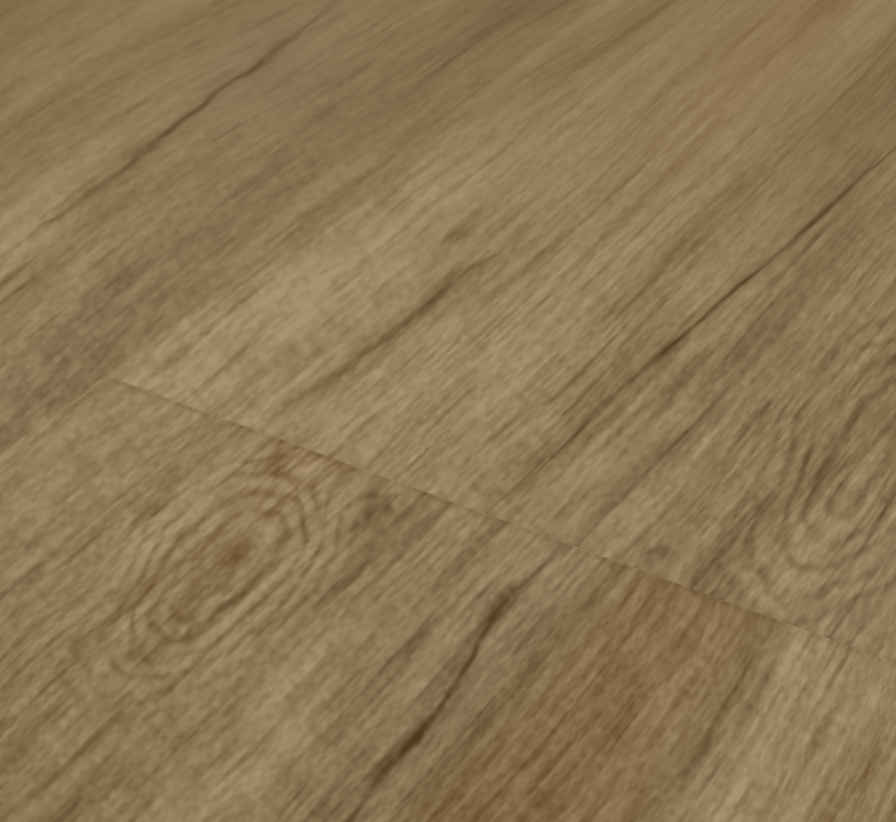
Reproduce this texture procedurally as a Shadertoy shader.

```glsl
float hash(vec2 cell) {
    uvec2 k = uvec2(ivec2(cell) + 32768) * uvec2(1597u, 3813u);
    uint h = (k.x ^ (k.y << 7)) * 747796405u;
    h = ((h >> 15) ^ h) * 277803737u;
    return float((h >> 13) ^ (h & 4095u)) / 524288.0;
}

float noise(vec2 p) {
    vec2 i = floor(p), f = fract(p);
    f = f * f * (3.0 - 2.0 * f);
    return mix(mix(hash(i), hash(i + vec2(1, 0)), f.x),
               mix(hash(i + vec2(0, 1)), hash(i + vec2(1, 1)), f.x), f.y) - 0.5;
}

// Offset from a centre, expressed along and across the local grain
vec2 grainFrame(vec2 p, vec2 centre, vec2 vanish) {
    vec2 along = normalize(vanish - centre), o = p - centre;
    return vec2(dot(o, along), dot(o, vec2(-along.y, along.x)));
}

// Wandering dark line whose strength tapers and varies along its length
float crack(vec2 p, vec2 a, vec2 b, float width) {
    vec2 ab = b - a, dir = normalize(ab);
    float h = dot(p - a, ab) / dot(ab, ab);
    float d = dot(p - a, vec2(-dir.y, dir.x));
    d += 0.018 * noise(vec2(h * 4.0, a.x * 91.0)) + 0.006 * noise(vec2(h * 20.0, a.y * 70.0));
    float taper = smoothstep(-0.05, 0.15, h) * smoothstep(1.1, 0.85, h);
    float w = width * (1.0 + 1.2 * noise(vec2(h * 9.0, 4.0)));
    float halo = 0.35 * exp(-abs(d) / (w * 5.0));
    return taper * (exp(-d * d / (w * w)) * (0.85 + 0.7 * noise(vec2(h * 14.0, 8.0))) + halo);
}

// Oval growth rings stretched along the grain
float rings(vec2 q, float spacing, vec2 size) {
    float warp = 0.026 * noise(q * 12.0 + 5.0) + 0.008 * noise(q * 40.0);
    float d = length(q * vec2(0.48, 1.0)) + warp;
    float wave = 0.5 + 0.5 * cos(6.2832 * d / spacing);
    float broken = 0.8 + 0.9 * noise(q * vec2(25.0, 45.0));
    return (wave * wave - 0.3) * broken * exp(-pow(length(q / size), 4.0));
}

void mainImage(out vec4 fragColor, in vec2 fragCoord) {
    vec2 p = fragCoord / iResolution.y;

    // Grain converges on a far vanishing point
    vec2 vanish = vec2(2.41, 2.275), toVanish = vanish - p;
    float angle = atan(toVanish.y, toVanish.x);
    float edge = 0.7 / iResolution.y + 0.001;

    // Plank layout: one end seam and three long joints
    float seam = p.y - 0.59 + 0.364 * p.x;
    float joined = smoothstep(0.65 - edge, 0.65 + edge, angle);
    float lower = joined * smoothstep(edge, -edge, seam);
    float upper = 1.0 - lower;
    float darkPlank = smoothstep(0.862, 0.872, angle);
    float endPlank = smoothstep(0.954 - edge, 0.954 + edge, angle);
    float upperTone = mix(0.58, mix(0.86, 0.60, smoothstep(0.70, 0.82, angle)), joined);
    float lowerTone = mix(mix(0.67, 0.45, darkPlank), 0.76, endPlank);
    float tone = mix(upperTone, lowerTone, lower);

    // Streaks from broad bands to pores, softer towards the far edge
    float focus = smoothstep(1.1, 0.45, p.y);
    vec2 g = vec2(angle * 2.5, length(toVanish)) + 7.3 * step(0.5, lower);
    g.x += 0.03 * noise(g * vec2(5.0, 3.0)) + 0.006 * noise(g * vec2(18.0, 9.0));
    tone += 0.36 * noise(g * vec2(11.0, 1.4));
    tone += 0.34 * noise(g * vec2(34.0, 2.8));
    tone += mix(0.16, 0.32, focus) * noise(g * vec2(95.0, 8.0));
    tone += mix(0.14, 0.42, focus) * noise(g * vec2(210.0, 28.0));
    tone += mix(0.10, 0.36, focus) * noise(g * vec2(270.0, 120.0));
    tone += 0.16 * focus * noise(vec2(g.x * 24.0, g.y * 130.0));
    float flecks = smoothstep(0.18, 0.42, noise(g * vec2(130.0, 9.0) + 31.0));
    tone -= 0.32 * flecks * (0.35 + 0.65 * focus);

    // Growth rings on the near left and far right planks
    vec2 nearQ = grainFrame(p, vec2(0.265, 0.30), vanish);
    vec2 farQ = grainFrame(p, vec2(1.06, 0.44), vanish);
    tone -= 0.58 * lower * rings(nearQ, 0.019, vec2(0.20, 0.11));
    tone -= 0.52 * upper * rings(farQ, 0.023, vec2(0.27, 0.13));
    tone -= 0.22 * lower * exp(-dot(nearQ, nearQ * vec2(90.0, 900.0)));

    // Long cracks
    tone -= 0.50 * crack(p, vec2(0.03, 0.71), vec2(0.42, 1.0), 0.0045);
    tone -= 0.62 * upper * crack(p, vec2(0.63, 0.41), vec2(1.13, 0.85), 0.0034);
    tone -= 0.42 * upper * crack(p, vec2(0.28, 0.45), vec2(0.64, 0.72), 0.0060);
    tone -= 0.80 * lower * crack(p, vec2(0.40, -0.03), vec2(0.69, 0.35), 0.0060);

    // Small knots with ragged outlines
    vec2 knots[5] = vec2[5](vec2(0.34, 0.445), vec2(0.455, 0.375), vec2(0.80, 0.327),
                            vec2(0.567, 0.717), vec2(0.235, 0.235));
    for (int i = 0; i < 5; i++) {
        vec2 q = grainFrame(p, knots[i], vanish);
        q += 0.022 * vec2(noise(p * 55.0), noise(p * 55.0 + 19.0));
        tone -= 0.52 * exp(-dot(q, q * vec2(2200.0, 9000.0)));
    }

    // Wavy figure beside the seam
    vec2 swirl = grainFrame(p, vec2(0.41, 0.405), vanish);
    float bend = swirl.y + 0.06 * noise(p * 14.0) + 0.015 * noise(p * 45.0);
    float veins = pow(0.5 + 0.5 * cos(bend * 260.0), 3.0) * (0.8 + noise(p * 40.0));
    tone -= 0.42 * lower * veins * exp(-dot(swirl, swirl * vec2(380.0, 110.0)));

    // Seam shadow, light falloff and wood colour
    float shadow = exp(-abs(seam + 0.003) / 0.0035) * (0.8 + noise(p * 30.0));
    tone -= 0.26 * joined * shadow;
    tone -= 0.28 * smoothstep(0.65, 1.1, p.y) * smoothstep(0.2, 1.1, p.x);
    tone -= 0.10 * smoothstep(0.30, 0.0, p.y);
    tone = 0.67 + 1.12 * (tone - 0.54);
    vec3 wood = mix(vec3(0.435, 0.345, 0.225), vec3(0.60, 0.515, 0.378), clamp(tone, -0.7, 1.35));
    float warmth = noise(g * vec2(7.0, 2.0) + 50.0) + 0.4 * lower * darkPlank * (1.0 - endPlank);
    fragColor = vec4(wood + warmth * vec3(0.014, -0.002, -0.012), 1.0);
}
```
